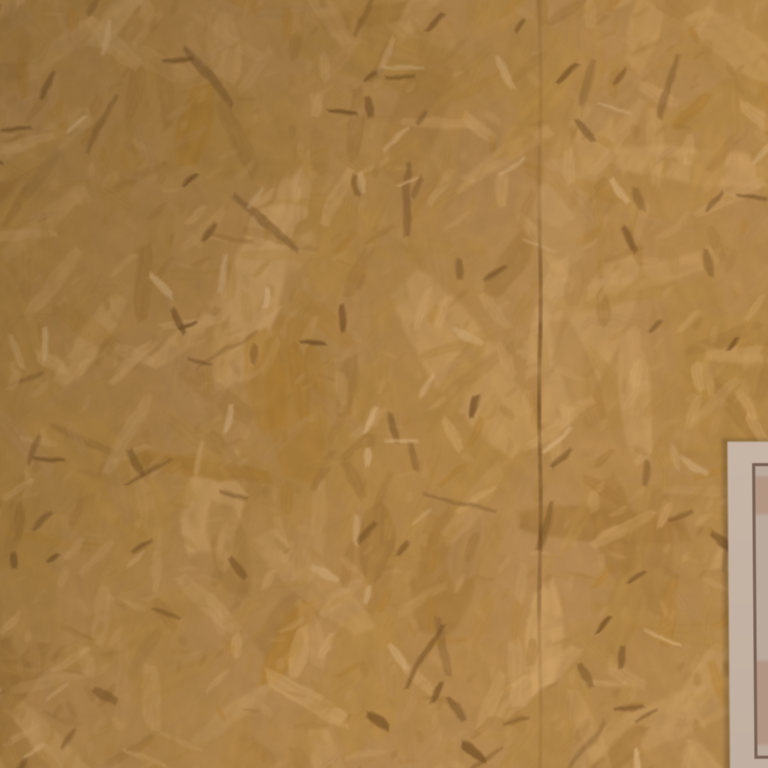
Give the GLSL for this texture, as a three.js fragment shader.

```glsl
// Oriented strand board under warm light: layers of randomly turned wood flakes
// scattered on jittered cell grids, small dark chips, a vertical board seam
// and the corner of a pale framed panel at the lower right.
varying vec2 vUv;

const vec3 OCHRE = vec3(0.65, 0.49, 0.25);
const vec3 PALE_TAN = vec3(0.75, 0.59, 0.38);
const vec3 DULL_TAN = vec3(0.66, 0.50, 0.31);
const vec3 BROWN = vec3(0.58, 0.42, 0.21);
const vec3 GOLD = vec3(0.63, 0.45, 0.18);
const vec3 CHIP_DARK = vec3(0.39, 0.26, 0.12);
const vec3 CREAM = vec3(0.80, 0.66, 0.48);
const vec3 FRAME_PALE = vec3(0.78, 0.71, 0.65);
const vec3 FRAME_LINE = vec3(0.47, 0.38, 0.33);
const vec3 PANEL_PINK = vec3(0.69, 0.55, 0.48);
const float SEAM_X = 0.703;

float hash(vec2 p) {
  vec3 q = fract(p.xyx * vec3(0.1031, 0.1030, 0.0973));
  q += dot(q, q.yzx + 33.33);
  return fract((q.x + q.y) * q.z);
}

// Layered sines: a slow irregular wave between about -1 and 1.
float wave(vec2 p) {
  float sum = 0.0;
  float gain = 0.5;
  for (int i = 0; i < 4; i++) {
    sum += gain * sin(p.x + 1.7 * sin(p.y * 0.8)) * cos(p.y + 0.6 * p.x);
    p = mat2(1.5, 1.1, -1.1, 1.5) * p + 2.3;
    gain *= 0.65;
  }
  return sum;
}

float band(float x, float low, float high, float soft) {
  return smoothstep(low - soft, low + soft, x) * (1.0 - smoothstep(high - soft, high + soft, x));
}

// One of four wood tones, chosen by a random value.
vec3 woodTone(float pick) {
  vec3 tone = mix(OCHRE, PALE_TAN, step(0.34, pick));
  tone = mix(tone, DULL_TAN, step(0.60, pick));
  tone = mix(tone, BROWN, step(0.80, pick));
  return mix(tone, GOLD, step(0.94, pick));
}

// Coverage of a flake with skewed, tapered ends; q runs along its length.
float flake(vec2 q, vec2 halfSize, float skew, float soft) {
  q.x += q.y * skew;
  float along = q.x / halfSize.x;
  float width = halfSize.y * (1.0 - 0.45 * along * along);
  float d = max(abs(q.x) - halfSize.x, abs(q.y) - width);
  return 1.0 - smoothstep(-soft, soft, d);
}

// Paints one flake per cell; tint replaces the wood tone by tintAmount.
vec3 scatter(vec3 base, vec2 uv, float cells, vec2 halfSize, float density,
             float opacity, float blur, vec3 tint, float tintAmount) {
  vec2 p = uv * cells + cells * 3.17;
  vec2 home = floor(p);
  for (int j = -1; j <= 1; j++) {
    for (int i = -1; i <= 1; i++) {
      vec2 id = home + vec2(float(i), float(j));
      float a = hash(id + 11.0);
      float b = hash(id + 37.0);
      float c = hash(id + 71.0);
      float spread = (a - 0.5) * mix(1.3, 3.14, step(0.55, c));
      float angle = 1.15 + spread;
      vec2 r = p - id - vec2(b, hash(id + 53.0));
      vec2 along = vec2(cos(angle), sin(angle));
      vec2 q = vec2(dot(r, along), dot(r, vec2(-along.y, along.x)));
      vec2 size = halfSize * vec2(mix(0.45, 1.0, c), mix(0.4, 1.0, a));
      float cover = flake(q, size, (b - 0.5) * 1.4, blur * cells);
      float present = step(hash(id + 97.0), density);
      vec3 tone = mix(woodTone(hash(id + 5.0)), tint, tintAmount);
      float grain = sin(q.y / halfSize.y * 9.0 + 2.0 * sin(q.x * 3.0) + b * 20.0);
      tone *= 1.0 + 0.018 * grain + 0.06 * (hash(id + 23.0) - 0.5);
      base = mix(base, tone, cover * present * opacity * mix(0.5, 1.0, b));
    }
  }
  return base;
}

vec3 board(vec2 uv) {
  vec2 warped = uv + 0.004 * vec2(wave(uv * 32.0), wave(uv.yx * 35.0 + 4.0));
  vec3 color = mix(OCHRE, DULL_TAN, 0.5 + 0.5 * wave(uv * 9.0));
  color = scatter(color, warped, 6.0, vec2(0.80, 0.30), 0.9, 0.70, 0.005, OCHRE, 0.1);
  color = scatter(color, warped, 9.0, vec2(0.85, 0.24), 0.9, 0.65, 0.004, OCHRE, 0.1);
  color = scatter(color, warped, 14.0, vec2(0.85, 0.20), 0.8, 0.55, 0.003, DULL_TAN, 0.1);
  color = scatter(color, warped, 25.0, vec2(0.75, 0.22), 0.65, 0.50, 0.003, DULL_TAN, 0.0);
  color = scatter(color, warped, 48.0, vec2(0.60, 0.25), 0.5, 0.40, 0.003, BROWN, 0.2);
  // Sparse accents: long brown slivers, dark chips and cream splinters.
  color = scatter(color, warped, 11.0, vec2(0.70, 0.07), 0.14, 0.60, 0.003, CHIP_DARK, 0.75);
  color = scatter(color, warped, 24.0, vec2(0.50, 0.15), 0.12, 0.75, 0.003, CHIP_DARK, 0.85);
  color = scatter(color, warped, 21.0, vec2(0.55, 0.12), 0.10, 0.70, 0.003, CREAM, 0.9);
  return color * (1.0 + 0.03 * wave(uv * 60.0));
}

vec3 addSeam(vec3 color, vec2 uv) {
  float offset = abs(uv.x - SEAM_X - 0.001 * sin(uv.y * 23.0));
  float strength = 0.15 + 0.6 * band(uv.y, 0.22, 0.66, 0.10) * (0.65 + 0.5 * wave(vec2(3.0, uv.y * 40.0)));
  float line = 1.0 - smoothstep(0.0005, 0.0045, offset);
  float paleSide = band(uv.x, SEAM_X, 0.76, 0.006) * band(uv.y, 0.45, 0.75, 0.10);
  color = mix(color, PALE_TAN, 0.35 * paleSide);
  return mix(color, CHIP_DARK, line * clamp(strength, 0.0, 1.0));
}

vec3 addPanel(vec3 color, vec2 uv) {
  float x = uv.x + 0.008 * (uv.y - 0.43);
  float shadow = band(x, 0.940, 1.1, 0.005) * band(uv.y, -0.1, 0.429, 0.005);
  float frame = band(x, 0.947, 1.1, 0.002) * band(uv.y, -0.1, 0.425, 0.002);
  float rim = band(x, 0.979, 1.1, 0.0015) * band(uv.y, 0.012, 0.397, 0.0015);
  float inner = band(x, 0.983, 1.1, 0.0015) * band(uv.y, 0.016, 0.393, 0.0015);
  float pink = max(band(uv.y, 0.03, 0.14, 0.004), band(uv.y, 0.33, 0.38, 0.004));
  color = mix(color, color * 0.82, shadow);
  color = mix(color, FRAME_PALE * (0.97 + 0.06 * uv.y), frame);
  color = mix(color, FRAME_LINE, rim);
  return mix(color, mix(FRAME_PALE * 0.94, PANEL_PINK, 0.7 * pink), inner);
}

void main() {
  // Light falls off towards the upper left.
  float light = 0.86 + 0.19 * smoothstep(-0.1, 0.85, vUv.x * 0.8 + (1.0 - vUv.y) * 0.38);
  vec3 color = addSeam(board(vUv) * light, vUv);
  gl_FragColor = vec4(addPanel(color, vUv), 1.0);
}
```
